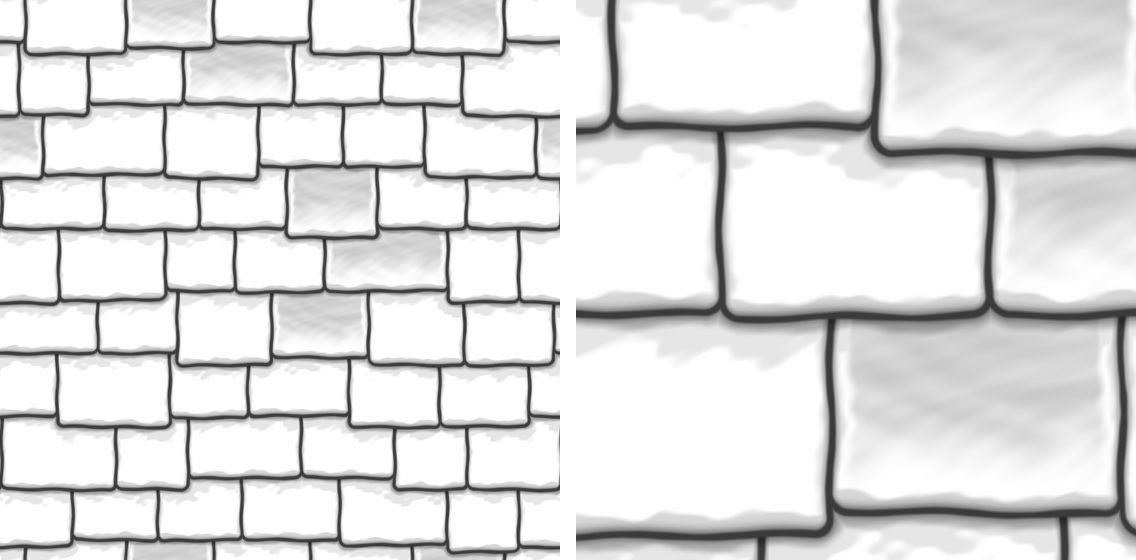
Left, the full canvas; right, a detail of the centre.
Write a Shadertoy shader that draws this texture.

```glsl
const float TAU = 6.2831853;
const vec2 GRID = vec2(6.0, 9.0);   // slates across, courses down

struct Slate {
    float dist;   // signed distance to the outline
    float side;   // depth in from the nearer side
    float foot;   // height above the lower edge
    vec2 id;
};

float hash(vec2 cell, float seed) {
    cell = mod(cell, GRID);
    return fract(sin(dot(cell, vec2(12.99, 78.23)) + seed * 3.71) * 4375.85);
}

// Layered sines, stretched sideways like brush strokes
float brush(vec2 p) {
    float a = sin(TAU * (5.0 * p.x + 11.0 * p.y) + 2.0 * sin(TAU * 8.0 * p.x));
    float b = sin(TAU * (17.0 * p.x - 23.0 * p.y) + 2.0 * sin(TAU * 13.0 * p.y));
    float c = sin(TAU * (39.0 * p.x + 52.0 * p.y) + a);
    return 0.45 * a + 0.35 * b + 0.2 * c;
}

// Alternating stagger of the courses
float stagger(float row) {
    float m = mod(row, GRID.y);
    return m < 0.5 ? 0.28 : mix(0.64, 0.07, mod(m, 2.0));
}

float joint(float column, float row) {
    float jitter = 0.36 * (hash(vec2(column, row), 1.0) - 0.5);
    return (column + stagger(row) + jitter) / GRID.x;
}

Slate nearestSlate(vec2 p, float row) {
    Slate best = Slate(1e3, 0.0, 0.0, vec2(0.0));
    float column = floor(p.x * GRID.x - stagger(row));
    for (float i = -1.0; i <= 1.0; i++) {
        vec2 id = vec2(column + i, row);
        float left = joint(id.x, row), right = joint(id.x + 1.0, row);
        float middle = 0.5 * (left + right);

        // Short and long slates, hung slightly askew
        float drop = 0.68 + 0.19 * smoothstep(0.3, 0.7, hash(id, 2.0));
        float tilt = 0.04 * (hash(id, 3.0) - 0.5);
        float bottom = (row + drop) / GRID.y + tilt * (p.x - middle);
        float top = (row - 0.7) / GRID.y;

        vec2 halfSize = 0.5 * vec2(right - left, bottom - top);
        vec2 offset = abs(p - vec2(middle, 0.5 * (top + bottom)));
        vec2 e = offset - halfSize + 0.011;
        float d = length(max(e, 0.0)) + min(max(e.x, e.y), 0.0) - 0.011;
        if (d < best.dist) best = Slate(d, halfSize.x - offset.x, bottom - p.y, id);
    }
    return best;
}

float slateFace(Slate s, vec2 p, float stroke) {
    float face = 0.995;

    // A few slates carry a grey wash, strongest near the top
    float washed = step(0.87, hash(s.id, 4.0));
    float washArea = smoothstep(0.008, 0.016, s.side + 0.003 * stroke)
                   * smoothstep(0.015, 0.075, s.foot + 0.012 * stroke);
    face -= washed * washArea * (0.17 + 0.04 * brush(p.yx * vec2(2.0, 0.5)));

    // Shaded sides and a crisper band along the foot
    face = mix(0.84, face, smoothstep(0.002, 0.009, s.side + 0.0025 * stroke));
    float band = smoothstep(-0.002, 0.002, s.foot - 0.011 - 0.004 * stroke);
    face = mix(0.84, face, band);
    return face * mix(0.78, 1.0, smoothstep(0.002, 0.010, s.foot));
}

void mainImage(out vec4 fragColor, in vec2 fragCoord) {
    vec2 p = fragCoord / iResolution.xy;
    p.y = 1.0 - p.y;
    float soft = 1.0 / iResolution.y;
    float stroke = brush(p);

    // Hand-drawn wobble
    vec2 q = p + 0.0011 * sin(TAU * vec2(13.0, 11.0) * p.yx + 1.5 * sin(TAU * 5.0 * p));

    // Lower courses first, upper courses lap over them
    float tone = 1.0;
    for (float k = 1.0; k >= -1.0; k--) {
        Slate s = nearestSlate(q, floor(q.y * GRID.y) + k);

        // Pale wash and contact shadow cast on the course below
        float gap = max(s.dist, 0.0);
        float reach = 0.019 + 0.012 * stroke;
        tone = min(tone, mix(0.90, 1.0, smoothstep(-0.004, 0.004, gap - reach)));
        tone *= mix(0.74, 1.0, smoothstep(0.004, 0.011, gap + 0.002 * stroke));

        tone = mix(slateFace(s, q, stroke), tone, smoothstep(-soft, soft, s.dist));

        // Ink outline with a soft grey fringe
        float ink = abs(s.dist) - 0.0004 * stroke;
        tone *= mix(0.8, 1.0, smoothstep(0.002, 0.006, ink));
        tone = mix(0.23, tone, smoothstep(0.0010, 0.0026 + soft, ink));
    }
    fragColor = vec4(vec3(tone), 1.0);
}
```
